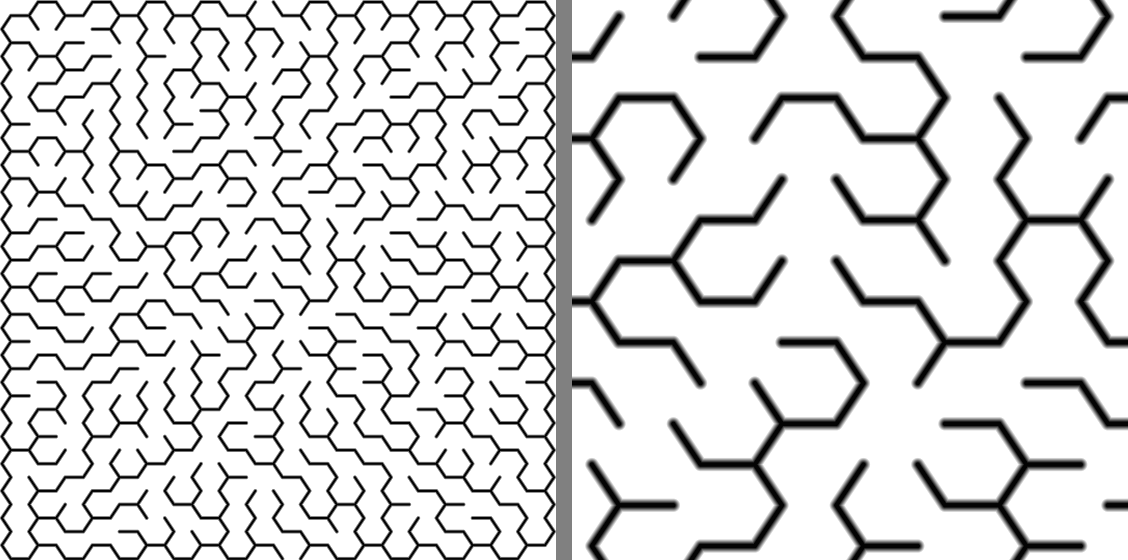
Left: the whole. Right: its middle third, enlarged.
A WebGL 1 fragment shader for this pattern:

```glsl
precision highp float;
// Hexagonal maze: thin black walls on white, every cell joined into one branching tree.

uniform vec2 u_resolution;

#define CELLS 20.0                 // columns and rows of hexagons
#define SPAN 20.62                 // canvas height in cell units
#define ORIGIN vec2(0.735, 0.545)  // centre of the lower left cell
#define HALF_WIDTH 0.054           // half the wall thickness
#define SOFTNESS 0.033             // half the width of the blurred wall edge
#define ROOT vec2(9.0, 10.5)       // cell that all passages lead to
#define ROUGHNESS 1.1              // how far passages stray from the direct way
#define TOP_GATE vec2(9.0, 19.5)   // cell below the upper opening
#define BOTTOM_GATE vec2(10.0, -1.0) // place just outside the lower opening
#define SEED 4.7
#define INK vec3(0.01)
#define PAPER vec3(1.0)

float hash(vec2 p) {
  return fract(sin(dot(p, vec2(127.1, 311.7)) + SEED) * 43758.5453);
}

// Offset to neighbour k: 0..2 go up and right, 3..5 are their opposites.
vec2 neighbour(float k) {
  float m = mod(k, 3.0);
  vec2 offset = m < 0.5 ? vec2(0.0, 1.0) : vec2(1.0, 1.5 - m);
  return k < 2.5 ? offset : -offset;
}

// Odd columns sit half a cell higher.
float columnShift(float column) {
  return 0.5 * mod(column, 2.0);
}

bool isInside(vec2 cell) {
  float row = cell.y - columnShift(cell.x);
  return min(cell.x, row) > -0.5 && max(cell.x, row) < CELLS - 0.5;
}

// Bumpy funnel around the root; passages only run downhill, so they never loop.
float potential(vec2 cell) {
  return distance(cell, ROOT) + ROUGHNESS * hash(cell);
}

// Step from a cell to a randomly chosen lower neighbour.
vec2 passage(vec2 cell) {
  float level = potential(cell);
  float bestDraw = -1.0;
  vec2 chosen = vec2(0.0);
  for (int i = 0; i < 6; i++) {
    float k = float(i);
    vec2 offset = neighbour(k);
    float draw = hash(cell * 1.7 + (k + 1.0) * vec2(5.3, 9.1));
    if (draw > bestDraw && isInside(cell + offset) && potential(cell + offset) < level) {
      bestDraw = draw;
      chosen = offset;
    }
  }
  return chosen;
}

bool isWall(vec2 cell, vec2 offset) {
  bool here = isInside(cell);
  bool there = isInside(cell + offset);
  if (!here && !there) return false;
  if (here != there) {
    bool gate = cell == TOP_GATE || cell == BOTTOM_GATE;
    return !(gate && offset.x == 0.0);
  }
  return passage(cell) != offset && passage(cell + offset) != -offset;
}

// Distance to the edge shared by a cell and its neighbour.
float edgeDistance(vec2 p, vec2 cell, vec2 offset) {
  vec2 q = p - cell - 0.5 * offset;
  vec2 arm = offset.x == 0.0 ? vec2(1.0 / 3.0, 0.0) : vec2(1.0 / 6.0, -0.5 * offset.y);
  float t = clamp(dot(q, arm) / dot(arm, arm), -1.0, 1.0);
  return length(q - t * arm);
}

void main() {
  vec2 p = gl_FragCoord.xy / u_resolution.y * SPAN - ORIGIN;
  float soft = max(SOFTNESS, 0.6 * SPAN / u_resolution.y);
  float column = floor(p.x + 0.5);
  float row = floor(p.y - columnShift(column) + 0.5);

  // Nearest wall among the surrounding cells, three edges each.
  float nearest = HALF_WIDTH + soft;
  for (int i = -1; i <= 1; i++) {
    for (int j = -1; j <= 1; j++) {
      float x = column + float(i);
      vec2 cell = vec2(x, row + float(j) + columnShift(x));
      for (int k = 0; k < 3; k++) {
        vec2 offset = neighbour(float(k));
        float d = edgeDistance(p, cell, offset);
        if (d < nearest && isWall(cell, offset)) nearest = d;
      }
    }
  }

  float paper = clamp((nearest - HALF_WIDTH) / (2.0 * soft) + 0.5, 0.0, 1.0);
  gl_FragColor = vec4(mix(INK, PAPER, paper), 1.0);
}
```
